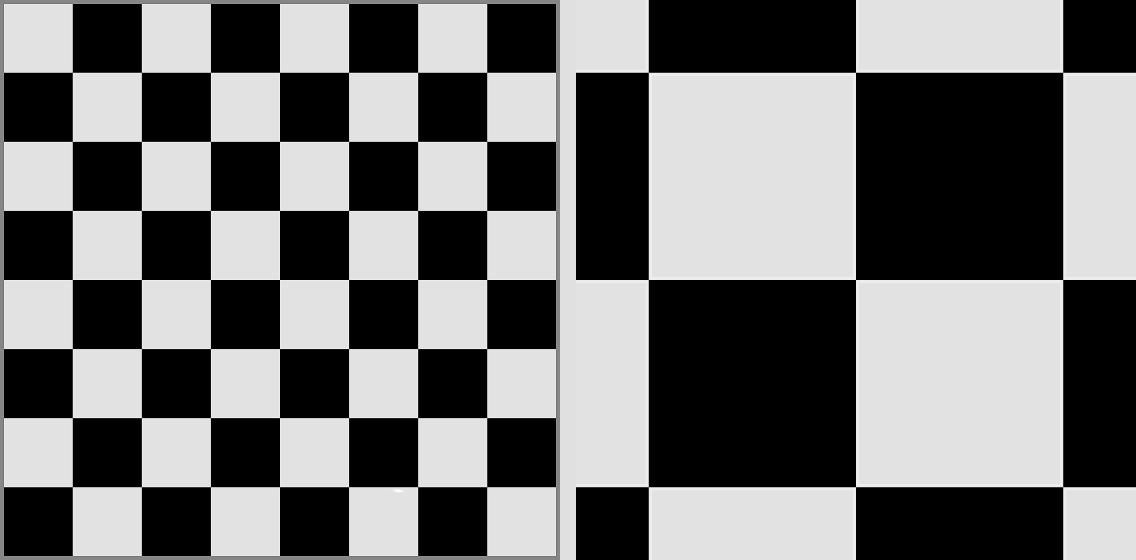
Left: the whole. Right: its middle third, enlarged.
Give the GLSL for this pattern, as a Shadertoy shader.

```glsl
#define CELLS 8.0
#define FRAME_WIDTH 0.0066
#define RIM_WIDTH 0.0018
#define DARK vec3(0.0)
#define LIGHT vec3(0.886)
#define RIM vec3(0.93)
#define FRAME vec3(0.525)
#define CHIP_CENTER vec2(0.7115, 0.1235)
#define CHIP_RADIUS vec2(0.0085, 0.0026)

// Distance to the nearest cell border, in cells
vec2 borderDistance(vec2 p) {
    return 0.5 - abs(fract(p) - 0.5);
}

// Smoothed checkerboard: 0 on dark cells, 1 on light cells
float checker(vec2 p, float pixel) {
    vec2 parity = 2.0 * mod(floor(p), 2.0) - 1.0;
    vec2 wave = parity * clamp(borderDistance(p) / (0.5 * pixel), 0.0, 1.0);
    return 0.5 - 0.5 * wave.x * wave.y;
}

// Small pale chip with a tapered right end
float chip(vec2 uv, float pixel) {
    vec2 q = (uv - CHIP_CENTER) / CHIP_RADIUS;
    q.y += 0.3 * q.x;
    q.y *= 1.0 + 0.5 * max(q.x, 0.0);
    float d = (length(q) - 1.0) * CHIP_RADIUS.y;
    return 1.0 - smoothstep(-pixel, pixel, d);
}

void mainImage(out vec4 fragColor, in vec2 fragCoord) {
    vec2 uv = fragCoord / iResolution.xy;
    float pixel = 1.0 / min(iResolution.x, iResolution.y);

    // Board coordinates inside the frame
    float cellSize = (1.0 - 2.0 * FRAME_WIDTH) / CELLS;
    vec2 p = (uv - FRAME_WIDTH) / cellSize;

    // Light cells carry a thin bright rim
    vec2 border = borderDistance(p) * cellSize;
    float edge = min(border.x, border.y);
    float rim = 1.0 - smoothstep(-0.5 * pixel, 0.5 * pixel, edge - RIM_WIDTH);
    vec3 lightCell = mix(LIGHT, RIM, rim);
    lightCell = mix(lightCell, vec3(1.0), chip(uv, pixel));

    vec3 color = mix(DARK, lightCell, checker(p, pixel / cellSize));

    // Outer frame
    vec2 inset = 0.5 - abs(uv - 0.5) - FRAME_WIDTH;
    float inside = clamp(min(inset.x, inset.y) / pixel + 0.5, 0.0, 1.0);
    fragColor = vec4(mix(FRAME, color, inside), 1.0);
}
```
